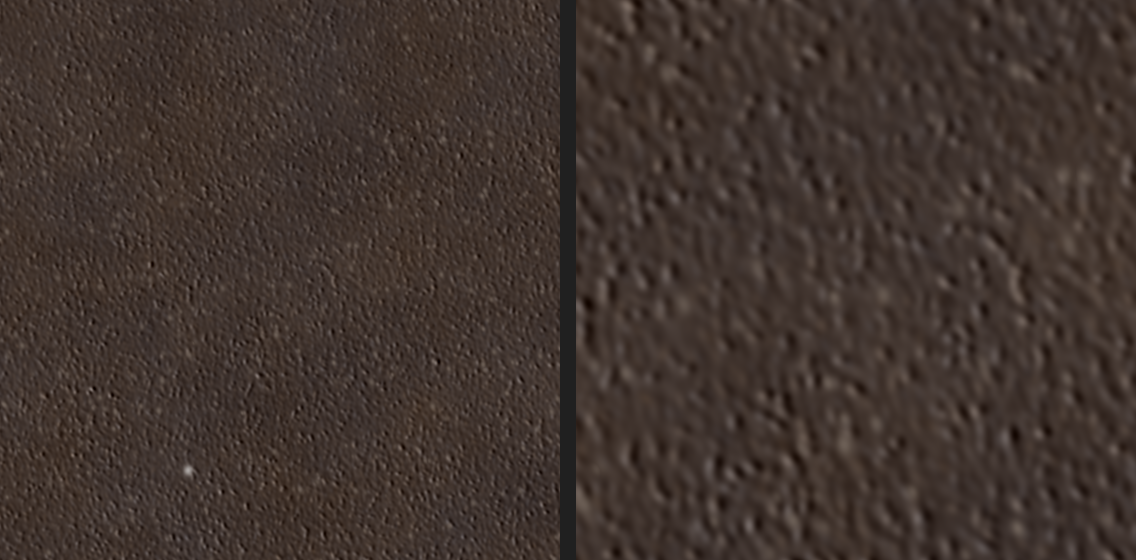
Left, the full canvas; right, a detail of the centre.
A Shadertoy shader for this texture:

```glsl
// Dark brown gritty ground: side-lit slanted grains with shadows, soft patches and pale flecks.

const vec3 EARTH = vec3(0.248, 0.199, 0.176);
const vec3 WARM_SHIFT = vec3(0.030, 0.006, -0.026);
const vec3 FLECK = vec3(0.48, 0.43, 0.39);
const vec3 PEBBLE = vec3(0.68, 0.66, 0.65);
const vec2 ACROSS = vec2(0.93, 0.367);    // short axis of the grains
const vec2 RELIEF_FREQ = vec2(125.0, 80.0);
const vec2 SHADOW_STEP = vec2(0.0056, -0.0008);

vec2 hash22(vec2 p) {
    vec3 h = fract(p.xyx * vec3(0.1031, 0.1030, 0.0973));
    h += dot(h, h.yzx + 33.33);
    return fract((h.xx + h.yz) * h.zy);
}

// Dot product of a random corner gradient and the offset from that corner
float corner(vec2 cell, vec2 local, vec2 offset) {
    return dot(hash22(cell + offset) * 2.0 - 1.0, local - offset);
}

float gradientNoise(vec2 p) {
    vec2 i = floor(p), f = fract(p);
    vec2 u = f * f * f * (f * (f * 6.0 - 15.0) + 10.0);
    float low = mix(corner(i, f, vec2(0, 0)), corner(i, f, vec2(1, 0)), u.x);
    float high = mix(corner(i, f, vec2(0, 1)), corner(i, f, vec2(1, 1)), u.x);
    return mix(low, high, u.y);
}

// Rotates coordinates so that x runs along the given axis
vec2 alignTo(vec2 p, vec2 axis) {
    return vec2(dot(p, axis), dot(p, vec2(-axis.y, axis.x)));
}

// Side-lit relief: difference of the height on both sides of a point
float emboss(vec2 p, vec2 shift) {
    return gradientNoise(p + shift) - gradientNoise(p - shift);
}

// Soft bell-shaped ellipse
float bell(vec2 d, vec2 radii) {
    vec2 q = d / radii;
    return exp(-dot(q, q));
}

// Scattered grains, each lit on the left and shaded on the right.
// Returns the tone in x and the tint in y.
vec2 litGrains(vec2 p, float freq) {
    vec2 base = floor(p * freq);
    vec2 sum = vec2(0.0);
    for (int y = -2; y <= 2; y++) {
        for (int x = -2; x <= 2; x++) {
            vec2 cell = base + vec2(x, y);
            vec2 traits = hash22(cell + 71.0);
            vec2 shape = hash22(cell + 133.0);
            float turn = 0.9 * (shape.x - 0.5);
            vec2 axis = vec2(cos(turn), sin(turn));
            vec2 d = p - (cell + hash22(cell + 17.0)) / freq;
            vec2 radii = vec2(0.0031, mix(0.0036, 0.0062, shape.y));
            float light = bell(alignTo(d, axis), radii);
            float shade = bell(alignTo(d - SHADOW_STEP, axis), radii);
            float strength = 0.022 + 0.135 * pow(traits.x, 3.0);
            sum += vec2(strength * (light - 0.8 * shade), (traits.y - 0.5) * light);
        }
    }
    return sum;
}

// Sparse pale grains, one candidate per cell
float flecks(vec2 p, float freq, float density) {
    vec2 base = floor(p * freq);
    float cover = 0.0;
    for (int y = -1; y <= 1; y++) {
        for (int x = -1; x <= 1; x++) {
            vec2 cell = base + vec2(x, y);
            vec2 traits = hash22(cell + 211.0);
            vec2 d = p - (cell + hash22(cell + 317.0)) / freq;
            float size = mix(0.0032, 0.0052, traits.y);
            float strength = step(traits.x, density) * mix(0.25, 0.75, fract(traits.y * 7.0));
            cover = max(cover, strength * bell(d, size * vec2(0.9, 1.25)));
        }
    }
    return cover;
}

void mainImage(out vec4 fragColor, in vec2 fragCoord) {
    vec2 uv = fragCoord / iResolution.y;
    vec2 slanted = alignTo(uv, ACROSS) + 3.0;

    // Broad patches: tint, brightness and how crisp the grit appears
    float patchTint = gradientNoise(uv * 4.5 + 11.0) + 0.6 * gradientNoise(uv * 13.0 + 5.0);
    float patchLight = gradientNoise(uv * 5.0 + 29.0) + 0.8 * gradientNoise(uv * 17.0 + 61.0);
    float patchGrit = gradientNoise(uv * 9.0 + 47.0);
    float grit = mix(1.15, 0.85, smoothstep(0.0, 1.0, uv.y)) + 0.6 * patchGrit;

    // Discrete grains over a faint fine relief
    vec2 grains = litGrains(slanted, 95.0);
    float relief = emboss(slanted * RELIEF_FREQ, vec2(0.30, 0.06));
    float tone = grains.x + 0.065 * relief;
    vec3 color = EARTH + tone * grit + 0.030 * patchLight;

    // Brown and blue-grey variation, over patches and from grain to grain
    color += WARM_SHIFT * (0.6 * patchTint + 0.6 * grains.y);

    // Pale flecks and one larger bright pebble
    color = mix(color, FLECK, flecks(slanted, 45.0, 0.16));
    color = mix(color, PEBBLE, bell(uv - vec2(0.336, 0.160), vec2(0.0075, 0.0090)));

    fragColor = vec4(clamp(color, 0.0, 1.0), 1.0);
}
```
